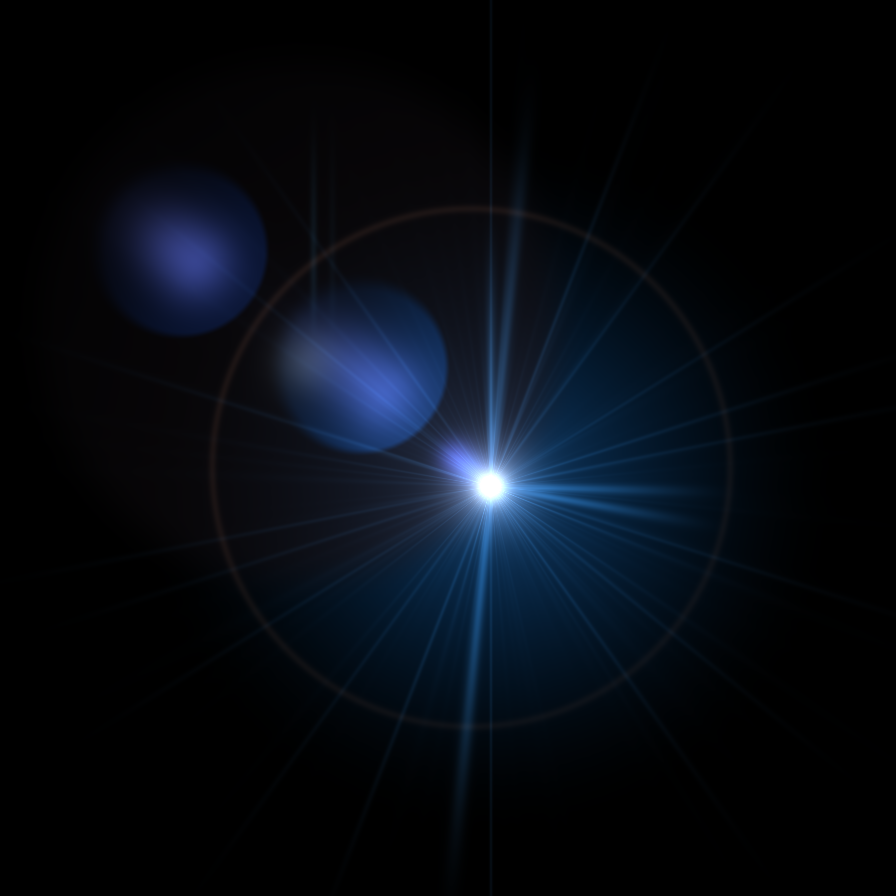
This background is drawn by a WebGL 2 fragment shader. Its source:

```glsl
#version 300 es
// Blue lens flare: a white star with rays, a thin halo ring and round ghosts on black.
precision highp float;
uniform vec2 u_resolution;
out vec4 outColor;

const float TAU = 6.2831853;
const vec2 STAR = vec2(0.548, 0.457);
const vec3 HALO_BLUE = vec3(0.014, 0.15, 0.28);
const vec3 VEIL_WARM = vec3(0.095, 0.075, 0.10);
const vec3 RAY_BLUE = vec3(0.11, 0.26, 0.40);
const vec3 GHOST_BLUE = vec3(0.19, 0.21, 0.42);
const vec3 RING_BROWN = vec3(0.075, 0.048, 0.035);

float hash(float n) {
  return fract(sin(n * 127.1) * 43758.5453);
}

float gauss(float d, float width) {
  float t = d / width;
  return exp(-t * t);
}

float disk(vec2 p, vec2 center, float radius, float blur) {
  return 1.0 - smoothstep(radius - blur, radius + blur, length(p - center));
}

// Beam leaving the origin at an angle in degrees, widening a little outward.
float beam(vec2 p, float degrees, float reach, float width) {
  float a = radians(degrees);
  vec2 dir = vec2(cos(a), sin(a));
  float along = dot(p, dir);
  float across = p.x * dir.y - p.y * dir.x;
  float spread = width * (0.5 + max(along, 0.0) / reach);
  float fade = smoothstep(0.0, 0.07, along) * (1.0 - smoothstep(0.15 * reach, reach, along));
  return gauss(across, spread) * fade;
}

// Many fine spokes with random position and strength, one per angular cell.
float spokes(vec2 p, float count, float seed) {
  float cell = (atan(p.y, p.x) / TAU + 0.5) * count;
  float id = mod(floor(cell), count) + seed;
  float offset = fract(cell) - mix(0.35, 0.65, hash(id));
  float strength = hash(id + 31.7);
  float reach = mix(0.05, 0.13, hash(id + 67.3));
  return gauss(offset, 0.18) * strength * strength * exp(-length(p) / reach);
}

// Thin rays that run both ways through the star.
float longRays(vec2 p) {
  float angles[8] = float[8](68.8, 54.0, 31.8, 17.8, 11.0, -17.6, -39.0, -54.5);
  float sum = 0.0;
  for (int i = 0; i < 8; i++) {
    float reach = mix(0.56, 0.68, hash(float(i) + 3.0));
    float gain = i == 0 ? 0.75 : 0.45;
    sum += gain * beam(p, angles[i], reach, 0.0028);
    sum += gain * beam(p, angles[i] + 180.0, reach, 0.0028);
  }
  return sum;
}

// Tinted disk, fading to the upper left, with an elongated glow along the flare axis.
vec3 ghost(vec2 p, vec2 center, vec2 focus, float len, vec3 rim) {
  vec2 axis = normalize(vec2(0.8, -0.6));
  vec2 q = p - focus;
  float along = dot(q, axis);
  float across = q.x * axis.y - q.y * axis.x;
  float stretch = along < 0.0 ? len : 0.046;
  float glow = gauss(length(vec2(along / stretch, across / 0.044)), 1.0);
  float side = smoothstep(-0.10, 0.09, dot(p - center, axis));
  float inside = disk(p, center, 0.095, mix(0.014, 0.004, side));
  return inside * rim * mix(0.2, 1.0, side) + GHOST_BLUE * glow * mix(0.4, 1.0, inside);
}

void main() {
  vec2 uv = gl_FragCoord.xy / u_resolution;
  vec2 p = uv - STAR;
  float r = length(p);

  // Blue halo, dimmed where the large warm ghost covers it.
  float veil = disk(uv, vec2(0.332, 0.642), 0.29, 0.035);
  float halo = 1.0 - smoothstep(0.0, 0.39, r);
  vec3 color = HALO_BLUE * halo * mix(1.0, 0.28, veil);
  color += VEIL_WARM * veil * exp(-r * 3.4);

  // Thin ring, warmer toward the upper left.
  vec2 ringOffset = uv - vec2(0.526, 0.478);
  float ringSide = 0.5 + 0.5 * dot(normalize(ringOffset + 1e-5), vec2(-0.6, 0.8));
  color += RING_BROWN * gauss(length(ringOffset) - 0.289, 0.0045) * mix(0.6, 1.0, ringSide);

  // Rays: fine spokes, long thin lines, then the strong beams.
  float rays = 0.5 * spokes(p, 56.0, 5.0) + 0.35 * spokes(p, 90.0, 211.0);
  rays += 0.36 * longRays(p);
  rays += 0.75 * beam(p, 90.0, 0.33, 0.0055) + 0.62 * beam(p, 84.4, 0.50, 0.007);
  rays += 0.75 * beam(p, 264.3, 0.52, 0.007);
  rays += 0.75 * beam(p, -1.3, 0.29, 0.0055) + 0.8 * beam(p, -10.0, 0.28, 0.0055);
  rays += 0.30 * gauss(p.x, 0.0016) * exp(-r * 1.0);
  color += RAY_BLUE * rays;

  // Faint upright streaks above the second ghost.
  float streakFade = smoothstep(0.61, 0.70, uv.y) * (1.0 - smoothstep(0.72, 0.90, uv.y));
  float streaks = gauss(uv.x - 0.350, 0.004) + 0.4 * gauss(uv.x - 0.371, 0.004);
  color += vec3(0.025, 0.06, 0.08) * streaks * streakFade;

  // Ghosts along the flare axis.
  color += ghost(uv, vec2(0.203, 0.720), vec2(0.215, 0.710), 0.07, vec3(0.004, 0.05, 0.15));
  color += ghost(uv, vec2(0.404, 0.590), vec2(0.425, 0.565), 0.095, vec3(0.0, 0.10, 0.23));
  color += vec3(0.12, 0.13, 0.12) * gauss(length(uv - vec2(0.340, 0.596)), 0.034);
  color += vec3(0.14, 0.15, 0.42) * gauss(length(uv - vec2(0.508, 0.490)), 0.019);
  color += vec3(0.12, 0.18, 0.36) * gauss(length(uv - vec2(0.525, 0.476)), 0.017);

  // Star core and its glow.
  color += vec3(0.15, 0.19, 0.26) * exp(-r / 0.060);
  color += vec3(0.30, 0.34, 0.43) * gauss(r, 0.043);
  color += vec3(0.75, 0.72, 0.60) * gauss(r, 0.018);

  outColor = vec4(clamp(color, 0.0, 1.0), 1.0);
}
```
